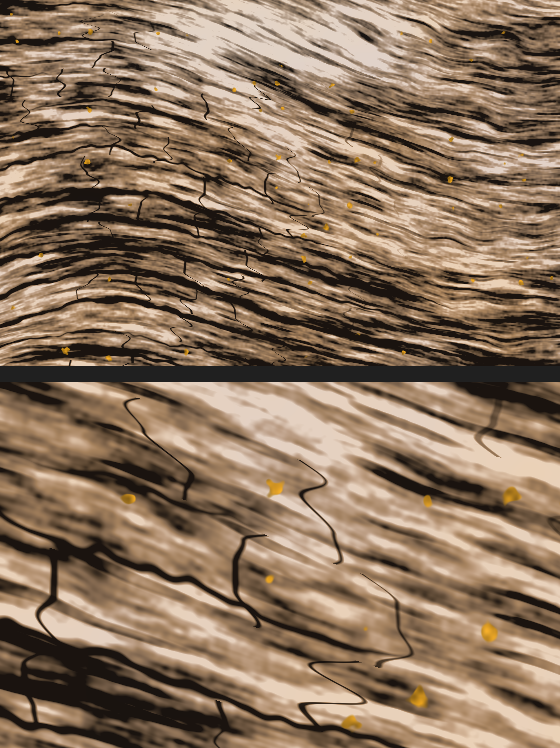
Top, the full canvas; bottom, a detail of the centre.
Reproduce this texture procedurally as a WebGL 1 fragment shader.

```glsl
precision highp float;
uniform vec2 u_resolution;

const vec3 PITCH  = vec3(0.10, 0.075, 0.06);
const vec3 UMBER  = vec3(0.32, 0.25, 0.18);
const vec3 BROWN  = vec3(0.50, 0.40, 0.31);
const vec3 TAN    = vec3(0.64, 0.51, 0.38);
const vec3 SAND   = vec3(0.75, 0.63, 0.53);
const vec3 BONE   = vec3(0.90, 0.82, 0.75);
const vec3 LICHEN = vec3(0.83, 0.58, 0.10);

const float LANES = 13.0;          // long cracks per canvas height
const float CRACK_WIDTH = 0.011;   // widest half width
const float SPLIT_CELLS = 7.0;     // cross splits per unit length
const float SPLIT_SHARE = 0.5;
const float SPLIT_WIDTH = 0.0016;
const float BASE_TONE = 0.63;
const float FIBRE_CONTRAST = 1.75;
const float MOTTLE_CONTRAST = 0.9;
const float FISSURE_DEPTH = 0.45;
const float LICHEN_CELLS = 15.0;
const float LICHEN_SHARE = 0.17;

float hash(vec2 p) {
  vec3 q = fract(p.xyx * 0.1031);
  q += dot(q, q.yzx + 33.33);
  return fract((q.x + q.y) * q.z);
}

float noise(vec2 p) {
  vec2 i = floor(p), f = fract(p);
  f = f * f * (3.0 - 2.0 * f);
  return mix(mix(hash(i), hash(i + vec2(1.0, 0.0)), f.x),
             mix(hash(i + vec2(0.0, 1.0)), hash(i + 1.0), f.x), f.y);
}

float fbm(vec2 p) {
  float sum = 0.0, amp = 0.53;
  for (int i = 0; i < 4; i++) {
    sum += amp * noise(p);
    p = p * 2.1 + 17.3;
    amp *= 0.5;
  }
  return sum;
}

// Grain coordinates: x runs along the canvas, y across the bending fibres
vec2 grainSpace(vec2 p) {
  float drop = mix(0.27, 0.38, p.y) * smoothstep(0.2, 1.5, p.x);
  float rise = 0.06 * exp(-p.x * 6.0) * (1.0 - smoothstep(0.3, 0.8, p.y));
  float v = p.y + drop + rise;
  v += 0.035 * (noise(p * vec2(3.0, 5.0)) - 0.5);
  float ripple = mix(0.008, 0.022, smoothstep(0.9, 1.3, p.x));
  return vec2(p.x, v + ripple * (noise(p * vec2(13.0, 17.0)) - 0.5));
}

// Long tapering cracks: x = opening, y = soft shade around it
vec2 longCracks(vec2 g) {
  vec2 result = vec2(0.0);
  float ragged = 0.006 * (noise(g * vec2(60.0, 90.0)) - 0.5);
  for (int k = -1; k <= 1; k++) {
    float id = floor(g.y * LANES) + float(k);
    float h = hash(vec2(id, 3.0)), size = hash(vec2(id, 11.0));
    float centre = (id + 0.5 + 0.6 * (h - 0.5)) / LANES;
    float reach = mix(1.75, 0.55, smoothstep(0.2, 0.95, centre))
                + 0.35 * (hash(vec2(id, 23.0)) - 0.5);
    centre += 0.022 * (noise(vec2(g.x * 4.0, id * 7.0)) - 0.5)
            + 0.009 * (noise(vec2(g.x * 26.0, id * 5.0)) - 0.5);
    float width = CRACK_WIDTH * mix(0.22, 1.0, size * size)
                * (1.0 - smoothstep(reach - 0.6, reach, g.x))
                * (0.15 + 1.1 * noise(vec2(g.x * 6.0, id * 3.0)));
    float present = smoothstep(0.0002, 0.0016, width);
    float d = abs(g.y - centre + ragged) - width;
    result = max(result, present * vec2(1.0 - smoothstep(-0.0015, 0.003, d),
                                        exp(-max(d, 0.0) * 80.0)));
  }
  return result;
}

// Short jagged splits crossing the strips between long cracks
float crossSplits(vec2 g) {
  float lane = floor(g.y * LANES - 0.5);
  float u = g.x * SPLIT_CELLS + 7.0 * hash(vec2(lane, 31.0));
  vec2 cell = vec2(floor(u), lane);
  float wobble = 0.45 * (noise(vec2(g.y * 50.0, cell.x * 5.0)) - 0.5);
  float place = 0.35 + 0.3 * hash(cell + 5.0);
  float width = SPLIT_WIDTH * 2.0 * noise(g * 28.0);
  float d = abs(fract(u) - place + wobble) / SPLIT_CELLS - width;
  float present = step(hash(cell + 41.0), SPLIT_SHARE)
                * (1.0 - smoothstep(0.75, 1.2, g.x)) * (1.0 - smoothstep(0.9, 1.0, g.y));
  return present * (1.0 - smoothstep(-0.001, 0.0025, d));
}

float lichen(vec2 p) {
  vec2 q = p * LICHEN_CELLS, cell = floor(q);
  vec2 spot = 0.3 + 0.4 * vec2(hash(cell + 2.0), hash(cell + 9.0));
  float radius = mix(0.05, 0.14, pow(hash(cell + 15.0), 2.0));
  float d = length(fract(q) - spot) + 0.13 * (noise(p * 130.0) - 0.5) - radius;
  return step(hash(cell + 27.0), LICHEN_SHARE) * (1.0 - smoothstep(-0.025, 0.025, d));
}

vec3 woodColour(float t) {
  vec3 c = mix(PITCH, UMBER, clamp((t - 0.07) / 0.15, 0.0, 1.0));
  c = mix(c, BROWN, clamp((t - 0.22) / 0.19, 0.0, 1.0));
  c = mix(c, TAN, clamp((t - 0.41) / 0.19, 0.0, 1.0));
  c = mix(c, SAND, clamp((t - 0.60) / 0.19, 0.0, 1.0));
  return mix(c, BONE, clamp((t - 0.79) / 0.18, 0.0, 1.0));
}

void main() {
  vec2 p = gl_FragCoord.xy / u_resolution.y;
  vec2 g = grainSpace(p);

  // Fibres, fissures and weathering
  float fibre = 0.45 * noise(g * vec2(9.0, 70.0)) + 0.33 * noise(g * vec2(22.0, 145.0) + 7.0)
              + 0.22 * noise(g * vec2(55.0, 220.0) + 19.0);
  float fissure = smoothstep(0.66, 0.86, noise(g * vec2(8.0, 88.0) + 53.0));
  float bleach = exp(-dot((p - vec2(0.72, 0.91)) / vec2(0.42, 0.15),
                          (p - vec2(0.72, 0.91)) / vec2(0.42, 0.15)));
  float tone = BASE_TONE + FIBRE_CONTRAST * (fibre - 0.5)
             + MOTTLE_CONTRAST * (fbm(g * vec2(4.0, 11.0)) - 0.5)
             + 0.16 * (noise(p * 165.0) - 0.5) - FISSURE_DEPTH * fissure;
  tone += 0.26 * bleach;
  tone -= 0.2 * smoothstep(1.0, 1.5, p.x) * smoothstep(0.45, 0.95, p.y);
  tone -= 0.25 * (1.0 - smoothstep(0.02, 0.24, p.y)) * smoothstep(0.2, 0.7, p.x);

  // Cracks
  vec2 crack = longCracks(g);
  tone = clamp(tone - 0.3 * crack.y, 0.0, 1.0);
  tone *= (1.0 - crack.x) * (1.0 - 0.9 * crossSplits(g));

  // Warm and grey tints
  vec3 colour = woodColour(tone);
  colour *= mix(vec3(0.97, 1.0, 1.07), vec3(1.04, 1.0, 0.91), fbm(p * 5.0 + 31.0));
  float grey = dot(colour, vec3(0.3, 0.59, 0.11));
  colour = mix(colour, vec3(grey) * vec3(1.04, 1.0, 0.97), 0.5 * bleach);

  // Lichen specks
  vec3 speck = LICHEN * (0.65 + 0.6 * noise(p * 150.0));
  colour = mix(colour, speck, lichen(p) * 0.9);
  gl_FragColor = vec4(colour, 1.0);
}
```
